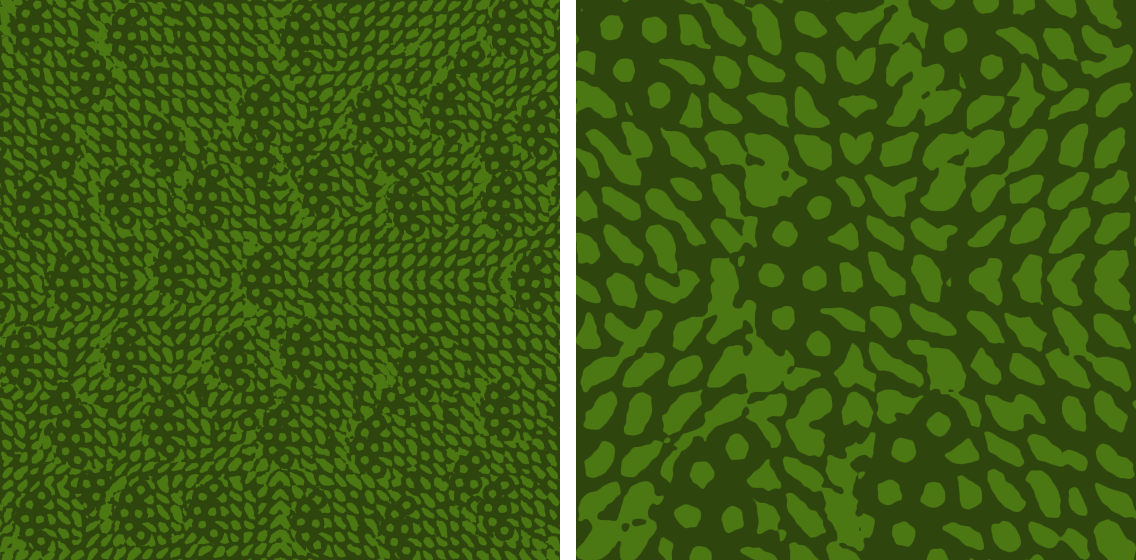
Left, the full canvas; right, a detail of the centre.
Write a Shadertoy shader that draws this pattern.

```glsl
// Two-tone green camouflage: beaded diagonal stripes mirrored about both centre lines,
// overlaid by staggered medallions of beads with an arc of eyelets on their left side.
// One height field is built from cosines and gradient noise, then cut at zero.

vec2 hash2(vec2 c) {
    vec3 h = fract(c.xyx * vec3(0.1031, 0.1030, 0.0973));
    h += dot(h, h.yzx + 33.33);
    return fract((h.xx + h.yz) * h.zy);
}

float gradientNoise(vec2 p) {
    vec2 i = floor(p), f = fract(p);
    vec2 s = f * f * f * (f * (f * 6.0 - 15.0) + 10.0);
    vec2 e = vec2(0.0, 1.0);
    float a = dot(hash2(i) * 2.0 - 1.0, f);
    float b = dot(hash2(i + e.yx) * 2.0 - 1.0, f - e.yx);
    float c = dot(hash2(i + e.xy) * 2.0 - 1.0, f - e.xy);
    float d = dot(hash2(i + e.yy) * 2.0 - 1.0, f - e.yy);
    return mix(mix(a, b, s.x), mix(c, d, s.x), s.y);
}

// Staggered beads joined into stripes that fall to the right
float beads(vec2 p) {
    p += 0.009 * vec2(gradientNoise(p * 36.0 + 7.0), gradientNoise(p * 36.0 + 41.0));
    float along = dot(p, vec2(0.70, -0.71)) * 172.0;
    float across = dot(p, vec2(0.71, 0.70)) * 180.0;
    return cos(along) * cos(across) + 0.6 * cos(2.0 * across);
}

// One medallion around the origin: eyelets on the left, stripes on the right
float medallion(vec2 q) {
    float f = beads(q) + 0.12;
    for (int i = 0; i < 5; i++) {
        float angle = 1.9 + 0.62 * float(i);
        float d = length(q - 0.043 * vec2(cos(angle), sin(angle)));
        f = mix(f, cos(235.0 * d) + 0.1, smoothstep(0.022, 0.016, d));
    }
    float eye = length(q + vec2(0.017, 0.002));
    return mix(f, cos(230.0 * eye) + 0.1, smoothstep(0.020, 0.013, eye));
}

// Lays jittered medallions over the field; share is the fraction of cells filled
float addMedallions(float field, vec2 p, float seed, float share) {
    vec2 size = vec2(1.0 / 6.0, 1.0 / 7.0);
    float row = floor(p.y / size.y);
    for (int j = -1; j <= 1; j++) {
        float y = row + float(j);
        float stagger = 0.5 * mod(y, 2.0);
        float column = floor(p.x / size.x - stagger);
        for (int i = -1; i <= 1; i++) {
            vec2 cell = vec2(column + float(i), y);
            vec2 rnd = hash2(cell + seed);
            if (hash2(cell + seed + 19.7).x > share) continue;
            vec2 centre = cell + vec2(stagger, 0.0) + 0.5 + 0.36 * (rnd - 0.5);
            vec2 q = p - centre * size;
            float r = length(q * vec2(0.95, 1.05));
            // Lighter left rim, darker right rim
            float rim = smoothstep(0.045, 0.064, r) * smoothstep(0.090, 0.070, r);
            field -= 0.42 * rim * (q.x + 0.25 * q.y) / 0.07;
            field = mix(field, medallion(q), smoothstep(0.070, 0.056, r));
        }
    }
    return field;
}

void mainImage(out vec4 fragColor, in vec2 fragCoord) {
    vec2 p = fragCoord / iResolution.xy;
    vec2 folded = abs(p - 0.5) * vec2(1.0, -1.0);

    // Mirrored ground with small patches, lighter along the diagonals
    float f = beads(folded) + 0.06 + 0.45 * gradientNoise(folded * 13.0 + 3.0);
    f += 0.9 * gradientNoise(folded * 42.0 + 13.0);
    f += 0.22 * smoothstep(0.07, 0.0, abs(folded.x + folded.y));
    f = addMedallions(f, folded, 60.0, 0.5);

    // Medallions that ignore the mirror lines
    f = addMedallions(f, p, 24.0, 0.62);

    // Ragged outlines and flecks
    f += 0.6 * gradientNoise(p * 85.0) + 0.5 * gradientNoise(p * 170.0);

    float edge = max(fwidth(f), 0.001) * 0.7;
    vec3 dark = vec3(0.18, 0.27, 0.05), light = vec3(0.30, 0.47, 0.08);
    fragColor = vec4(mix(dark, light, smoothstep(-edge, edge, f)), 1.0);
}
```
